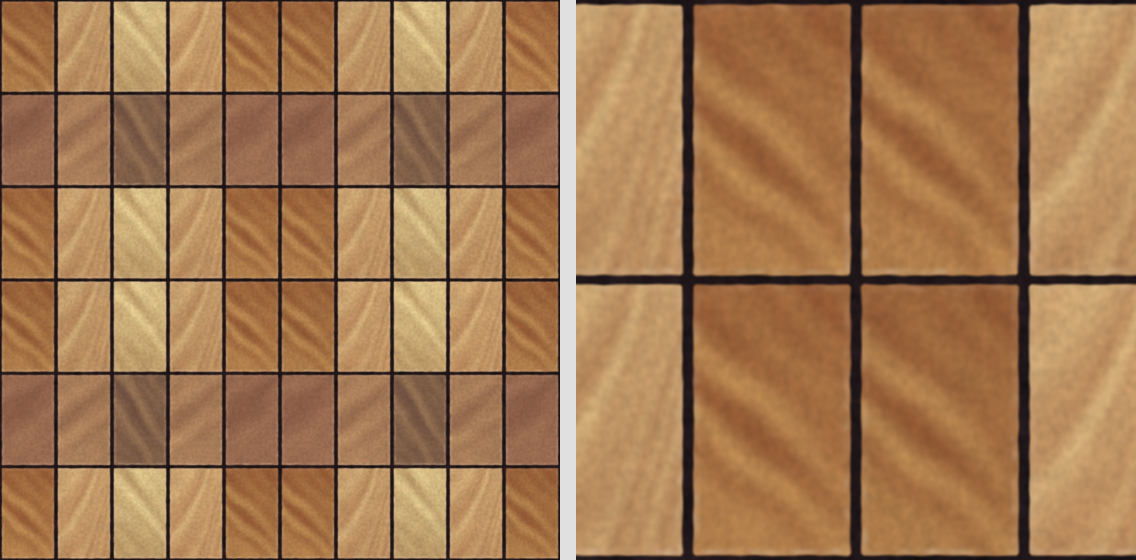
Left, the full canvas; right, a detail of the centre.
Reproduce this texture procedurally as a Shadertoy shader.

```glsl
// Glazed upright tiles in amber, cream and brown, with flame-like streaks and dark grout.

const vec2 TILES = vec2(10.0, 6.0);            // repeats across and down
const vec2 GROUT_HALF = vec2(0.0032, 0.0027);  // half the joint width
const float CORNER = 0.0022;
const float EDGE_SOFT = 0.0010;
const float EDGE_WOBBLE = 0.0008;
const float RIM_WIDTH = 0.0022;
const float RIM_LIGHT = 0.13;
const float GRAIN = 0.075;
const float TILE_VARIATION = 0.035;
const vec3 GROUT_COLOR = vec3(0.12, 0.085, 0.095);
const vec3 RIM_COLOR = vec3(0.86, 0.78, 0.70);

// Six glazes: outer, inner, centre column of a light row, then of a dark row
const vec3 SHADE[6] = vec3[6](
    vec3(0.54, 0.31, 0.18), vec3(0.66, 0.45, 0.29), vec3(0.66, 0.51, 0.33),
    vec3(0.52, 0.34, 0.26), vec3(0.55, 0.38, 0.28), vec3(0.40, 0.28, 0.23));
const vec3 GLOW[6] = vec3[6](
    vec3(0.73, 0.54, 0.32), vec3(0.83, 0.70, 0.49), vec3(0.89, 0.80, 0.57),
    vec3(0.64, 0.46, 0.34), vec3(0.73, 0.56, 0.39), vec3(0.60, 0.46, 0.33));
// Streaks: slope, curvature, frequency, height of the darkest band
const vec4 FLOW[6] = vec4[6](
    vec4(-0.50, -0.10, 3.8, 0.68), vec4(0.25, 1.10, 2.1, 0.42),
    vec4(-0.60, -0.10, 2.8, 1.07), vec4(0.30, 0.10, 1.4, 0.50),
    vec4(0.30, 0.15, 2.0, 0.46), vec4(-0.80, -0.10, 2.4, 0.90));
// Direction in which each glaze grows lighter
const vec2 LEAN[6] = vec2[6](
    vec2(-0.10, -0.45), vec2(-0.05, 0.20), vec2(0.10, 0.40),
    vec2(0.10, -0.25), vec2(-0.10, -0.10), vec2(-0.05, -0.10));

float hash(vec2 p) {
    uvec2 q = uvec2(p) * uvec2(1597334673u, 3812015801u);
    uint n = (q.x ^ q.y) * 1597334673u;
    n = (n ^ (n >> 15)) * 2246822519u;
    return float((n ^ (n >> 13)) >> 8) / 16777216.0;
}

float gradientAt(vec2 cell, vec2 offset, vec2 period) {
    float angle = 6.2831853 * hash(mod(cell, period));
    return dot(vec2(cos(angle), sin(angle)), offset);
}

// Gradient noise that wraps after a whole number of cells
float noise(vec2 p, vec2 period) {
    vec2 i = floor(p), f = p - i;
    vec2 w = f * f * f * (f * (f * 6.0 - 15.0) + 10.0);
    vec2 e = vec2(1.0, 0.0);
    return mix(
        mix(gradientAt(i, f, period), gradientAt(i + e, f - e, period), w.x),
        mix(gradientAt(i + e.yx, f - e.yx, period), gradientAt(i + 1.0, f - 1.0, period), w.x),
        w.y);
}

float canvasNoise(vec2 uv, vec2 cells) {
    return noise(uv * cells, cells);
}

// Glaze colour at p (0 to 1 within the tile)
vec3 glaze(vec2 p, int kind) {
    vec4 flow = FLOW[kind];
    vec2 seed = vec2(7.0 * float(kind), 11.0);
    float warp = noise(p * vec2(2.0, 3.0) + seed, vec2(64.0));
    float across = p.y - flow.x * p.x - flow.y * p.x * p.x + 0.08 * warp;
    float band = across - flow.w;
    float streak = -cos(6.2831853 * flow.z * band) * exp(-7.0 * band * band);
    float fade = mix(1.0, 0.35, smoothstep(0.35, 1.0, p.x));
    float wisps = noise(vec2(p.x * 1.2, across * 6.0) + seed + 23.0, vec2(64.0));
    float tone = 0.54 + dot(LEAN[kind], p - 0.5) + 0.30 * fade * streak + 0.35 * wisps;
    return mix(SHADE[kind], GLOW[kind], clamp(tone, 0.0, 1.0));
}

void mainImage(out vec4 fragColor, in vec2 fragCoord) {
    vec2 uv = fragCoord / iResolution.xy;
    vec2 id = floor(uv * TILES);
    vec2 p = fract(uv * TILES);

    // Mirrored groups of five columns; the middle of every three rows is dark
    float column = mod(id.x, 5.0);
    int kind = int(min(column, 4.0 - column));
    if (mod(id.y, 3.0) == 1.0) kind += 3;

    // Rounded tile with a slightly uneven edge
    vec2 halfSize = 0.5 / TILES - GROUT_HALF;
    vec2 local = (p - 0.5) / TILES;
    vec2 q = abs(local) - halfSize + CORNER;
    float dist = length(max(q, 0.0)) + min(max(q.x, q.y), 0.0) - CORNER;
    dist += EDGE_WOBBLE * canvasNoise(uv, vec2(90.0));
    float soft = EDGE_SOFT + 0.5 / iResolution.y;
    float cover = 1.0 - smoothstep(-soft, soft, dist);

    // Glaze, tile variation and sandy grain
    float grain = canvasNoise(uv, vec2(150.0)) + 0.7 * canvasNoise(uv, vec2(256.0, 230.0));
    float mottle = canvasNoise(uv, vec2(40.0));
    vec3 color = glaze(p, kind);
    color *= 1.0 + TILE_VARIATION * (hash(id + 31.0) - 0.5);
    color *= 1.0 + GRAIN * grain + 0.05 * mottle;

    // Worn pale rim, strongest along the bottom and the sides
    float rim = exp(-pow((dist + RIM_WIDTH) / RIM_WIDTH, 2.0));
    float wear = clamp(0.8 + 1.6 * canvasNoise(uv, vec2(120.0)), 0.0, 2.0);
    color = mix(color, RIM_COLOR, RIM_LIGHT * rim * wear * mix(1.6, 0.7, p.y));

    // Grout with faint unevenness
    vec3 grout = GROUT_COLOR * (1.0 + 0.5 * mottle + 0.25 * grain);
    fragColor = vec4(clamp(mix(grout, color, cover), 0.0, 1.0), 1.0);
}
```
